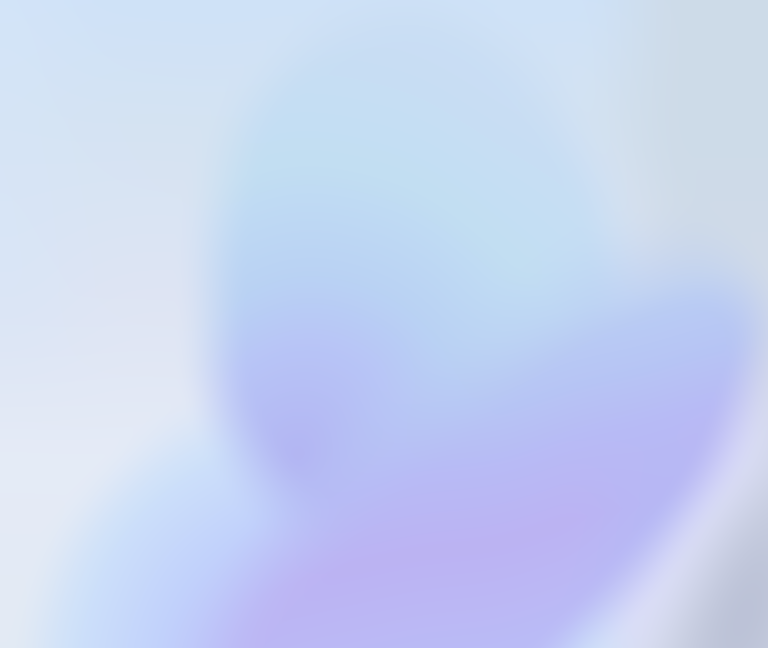
Reproduce this background procedurally as a Shadertoy shader.

```glsl
const float ASPECT = 32.0 / 27.0;

// Approximate signed distance to an ellipse centred on zero
float ellipseDistance(vec2 p, vec2 radii) {
    float k0 = length(p / radii);
    float k1 = length(p / (radii * radii));
    return (k0 - 1.0) * max(k0, 1e-3) / max(k1, 1e-3);
}

float softMask(float dist, float softness) {
    return 1.0 - smoothstep(-softness, softness, dist);
}

float gaussian(float x, float width) {
    return exp(-x * x / (width * width));
}

vec2 rotate(vec2 p, float angle) {
    float c = cos(angle), s = sin(angle);
    return vec2(c * p.x + s * p.y, c * p.y - s * p.x);
}

// Piecewise blend through five colours
vec3 ramp(vec3 colours[5], float stops[5], float t) {
    vec3 colour = colours[0];
    for (int i = 1; i < 5; i++) {
        float blend = clamp((t - stops[i - 1]) / (stops[i] - stops[i - 1]), 0.0, 1.0);
        colour = mix(colour, colours[i], blend);
    }
    return colour;
}

// Layered sines that gently bend the contours
vec2 ripple(vec2 p, float amount) {
    vec2 offset = vec2(0.0);
    float frequency = 9.0;
    for (int i = 0; i < 3; i++) {
        offset += sin(p.yx * frequency + vec2(1.3, 2.1) * float(i)) / frequency;
        frequency *= 1.8;
    }
    return p + amount * offset;
}

vec3 backdrop(vec2 p) {
    vec3 pale = ramp(
        vec3[5](vec3(0.888, 0.918, 0.955), vec3(0.895, 0.920, 0.965), vec3(0.870, 0.895, 0.952),
                vec3(0.832, 0.890, 0.950), vec3(0.810, 0.885, 0.970)),
        float[5](0.0, 0.3, 0.55, 0.82, 1.0), p.y);
    vec3 grey = mix(vec3(0.830, 0.855, 0.910), vec3(0.805, 0.857, 0.908), smoothstep(0.4, 0.8, p.y));
    vec3 colour = mix(pale, grey, smoothstep(0.88, 1.08, p.x));

    // Cool tint along the left border
    colour = mix(colour, vec3(0.84, 0.90, 0.975), 0.5 * gaussian(p.x, 0.12) * smoothstep(0.3, 0.6, p.y));

    // Shadow in the lower right corner
    vec2 shadowPoint = rotate(p - vec2(1.15, 0.05), -0.3);
    float shadow = gaussian(length(shadowPoint / vec2(0.10, 0.23)), 1.0);
    colour = mix(colour, vec3(0.735, 0.760, 0.840), shadow);

    // Bright slanted streak
    vec2 streakPoint = rotate(p - vec2(1.04, 0.175), 1.01);
    float streak = gaussian(streakPoint.y, 0.075) * softMask(abs(streakPoint.x) - 0.24, 0.1);
    return mix(colour, vec3(0.855, 0.865, 0.970), streak);
}

vec3 lobeColour(vec2 p) {
    return ramp(
        vec3[5](vec3(0.740, 0.730, 0.965), vec3(0.740, 0.715, 0.955), vec3(0.742, 0.765, 0.975),
                vec3(0.757, 0.820, 0.985), vec3(0.805, 0.880, 0.978)),
        float[5](0.0, 0.11, 0.18, 0.265, 0.40), length(p));
}

vec3 petalColour(vec2 p) {
    return ramp(
        vec3[5](vec3(0.700, 0.710, 0.950), vec3(0.720, 0.770, 0.965), vec3(0.725, 0.820, 0.955),
                vec3(0.760, 0.870, 0.950), vec3(0.787, 0.868, 0.955)),
        float[5](0.0, 0.17, 0.27, 0.45, 0.65), length(p));
}

vec3 wingColour(vec2 p) {
    float height = p.y - 0.25 * (p.x - 0.772);
    vec3 colour = ramp(
        vec3[5](vec3(0.730, 0.735, 0.965), vec3(0.735, 0.700, 0.950), vec3(0.720, 0.730, 0.960),
                vec3(0.715, 0.770, 0.955), vec3(0.730, 0.810, 0.955)),
        float[5](0.0, 0.17, 0.29, 0.38, 0.50), height);
    float coolSide = 0.6 * smoothstep(0.86, 1.05, p.x) * (1.0 - smoothstep(0.2, 0.4, p.y));
    return mix(colour, vec3(0.700, 0.735, 0.965), coolSide);
}

void mainImage(out vec4 fragColor, in vec2 fragCoord) {
    vec2 p = fragCoord / iResolution.xy * vec2(ASPECT, 1.0);
    p = ripple(p, 0.06);
    vec3 colour = backdrop(p);

    // Low round lobe
    vec2 lobePoint = p - vec2(0.51, -0.05);
    colour = mix(colour, lobeColour(lobePoint), softMask(length(lobePoint) - 0.44, 0.06));

    // Tall petal, shaded outward from its violet core
    float petalDistance = ellipseDistance(p - vec2(0.636, 0.552), vec2(0.32, 0.425));
    colour = mix(colour, petalColour(p - vec2(0.463, 0.29)), softMask(petalDistance, 0.06));

    // Diagonal wing, softer along its upper side
    vec2 wingPoint = rotate(p - vec2(0.772, 0.198), 0.785);
    float wingSoftness = mix(0.05, 0.10, smoothstep(-0.10, 0.15, wingPoint.y));
    float wingDistance = ellipseDistance(wingPoint, vec2(0.51, 0.216));
    colour = mix(colour, wingColour(p), softMask(wingDistance, wingSoftness));

    fragColor = vec4(colour, 1.0);
}
```
